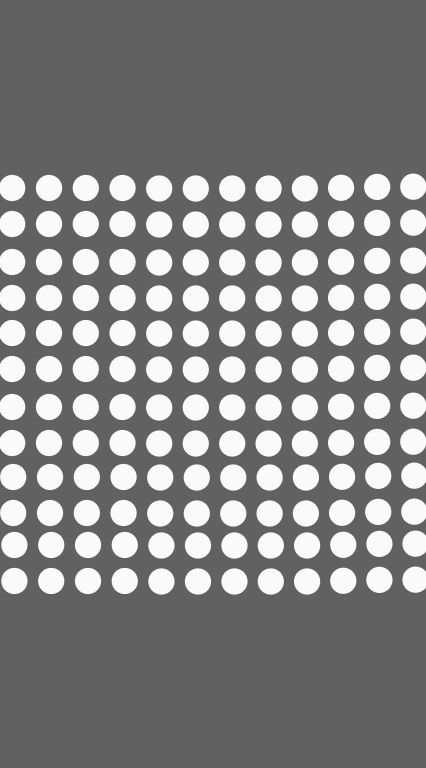
Give the GLSL for this pattern, as a Shadertoy shader.

```glsl
// A 12 by 12 array of pale discs on flat grey, centred on a tall canvas.
// Rows are stacked as pairs within blocks of four, with small slips in the
// lowest rows; a loop takes the nearest disc's signed distance.

// Lengths are in canvas widths; y is measured up from the canvas centre.
const int COLUMNS = 12;
const int ROWS = 12;
const vec3 GROUND = vec3(0.38);
const vec3 DISC = vec3(0.98);
const float RADIUS = 0.03075;
const vec2 FIRST_CENTRE = vec2(0.0286, 0.4601);
const float COLUMN_PITCH = 0.0856;
const float ROW_PITCH = 0.0845;
const float PAIR_PITCH = 0.1737;
const float BLOCK_PITCH = 0.3404;
const float COLUMN_BOW = 0.003;
const float MIDDLE_SAG = 0.0012;
const float RIGHT_LIFT = 0.0031;
const vec2 BLOCK_SLIP = vec2(0.0024, 0.0024);
const vec2 PAIR_SLIP = vec2(0.0028, 0.0141);

// Column offset: slightly bowed spacing, a faint sag, and a lifted right end.
vec2 columnOffset(int column) {
    float c = float(column);
    float bow = COLUMN_BOW * sin(3.14159 * c / float(COLUMNS - 1));
    float sag = MIDDLE_SAG * step(4.0, c) * step(c, 8.0);
    float lift = RIGHT_LIFT * smoothstep(8.5, 10.5, c);
    return vec2(c * COLUMN_PITCH + bow, lift - sag);
}

// Row offset: nested spacing of rows, pairs and blocks, then the slips.
vec2 rowOffset(int row) {
    float drop = float(row / 4) * BLOCK_PITCH
               + float((row / 2) % 2) * PAIR_PITCH
               + float(row % 2) * ROW_PITCH;
    vec2 slip = step(8.0, float(row)) * BLOCK_SLIP
              + step(10.0, float(row)) * PAIR_SLIP;
    return vec2(0.0, -drop) + slip;
}

float discArray(vec2 p) {
    float nearest = 1e3;
    for (int row = 0; row < ROWS; row++) {
        vec2 q = p - FIRST_CENTRE - rowOffset(row);
        for (int column = 0; column < COLUMNS; column++) {
            nearest = min(nearest, length(q - columnOffset(column)));
        }
    }
    return nearest - RADIUS;
}

void mainImage(out vec4 fragColor, in vec2 fragCoord) {
    float pixel = 1.0 / iResolution.x;
    vec2 p = vec2(fragCoord.x, fragCoord.y - 0.5 * iResolution.y) * pixel;

    // Coverage across one pixel smooths each rim.
    float coverage = clamp(0.5 - discArray(p) / pixel, 0.0, 1.0);
    fragColor = vec4(mix(GROUND, DISC, coverage), 1.0);
}
```
